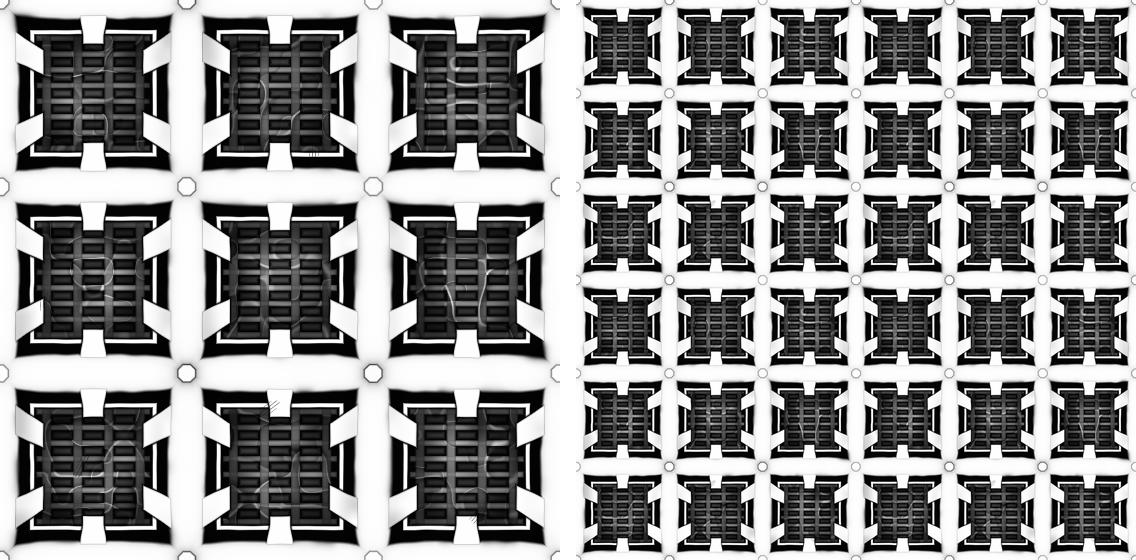
Left: one tile. Right: repeated 2 by 2.
A Shadertoy shader for this texture map:

```glsl
const float REPEATS = 3.0;                 // cells across and down
const float RECESS_HALF = 0.406;
const float CORNER_FLARE = 0.016;
const float FRAME_RADIUS = 0.3285;
const float FRAME_HALF_WIDTH = 0.0105;
const vec2  GRILLE_PITCH = vec2(0.1667, 0.0841);
const vec2  BAR_HALF_WIDTH = vec2(0.0245, 0.0155);
const float STUD_RADIUS = 0.047;
const float STUD_LINE = 0.0035;
const float WHITE = 0.995;
const float BLACK = 0.01;
const float UPRIGHT_TONE = 0.40;
const float RUNG_TONE = 0.56;
const float OPENING_TONE = 0.22;
const float CREASE_STRENGTH = 0.32;
const float WOBBLE = 0.010;

float hash(vec2 p) {
    vec3 q = fract(p.xyx * 0.1031);
    q += dot(q, q.yzx + 33.33);
    return fract((q.x + q.y) * q.z);
}

// Value noise with a whole number of lattice steps per cell, wrapping at the canvas edge
float noise(vec2 uv, float freq, float seed) {
    vec2 p = uv * freq, i = floor(p), f = fract(p);
    float period = REPEATS * freq;
    vec2 a = mod(i, period) + seed, b = mod(i + 1.0, period) + seed;
    f = f * f * (3.0 - 2.0 * f);
    return mix(mix(hash(a), hash(vec2(b.x, a.y)), f.x),
               mix(hash(vec2(a.x, b.y)), hash(b), f.x), f.y);
}

float cover(float d, float pixel) {
    return clamp(0.5 - d / pixel, 0.0, 1.0);
}

// Bright fold line with a shaded flank
float crease(vec2 uv, float freq, float seed) {
    float n = noise(uv, freq, seed) - 0.5;
    float ridge = smoothstep(0.045, 0.0, abs(n));
    float flank = smoothstep(0.0, 0.04, n) * smoothstep(0.22, 0.04, n);
    return ridge * noise(uv, 5.0, seed + 7.0) * 1.5 - 0.45 * flank;
}

float recessDistance(vec2 a) {
    vec2 t = a.yx / RECESS_HALF;
    vec2 reach = RECESS_HALF + CORNER_FLARE * t * t * t * t;
    return max(a.x - reach.x, a.y - reach.y);
}

float endTabDistance(vec2 a) {
    float halfWidth = 0.054 + 0.016 * smoothstep(0.30, 0.41, a.y);
    return max(a.x - halfWidth, abs(a.y - 0.342) - 0.076);
}

float sideTabDistance(vec2 a) {
    float t = (a.x - 0.268) / 0.15;
    float slanted = abs(a.y - mix(0.166, 0.25, t)) - mix(0.064, 0.08, t);
    return max(slanted * 0.87, abs(a.x - 0.343) - 0.075);
}

float grilleTone(vec2 c, vec2 uv, float pixel) {
    vec2 a = abs(c);
    vec2 bars = abs(fract(c / GRILLE_PITCH + vec2(0.0, 0.0)) - 0.5) * GRILLE_PITCH - BAR_HALF_WIDTH;
    float upright = max(bars.x, max(a.x - 0.28, a.y - 0.31));
    float rung = max(bars.y, max(a.x - 0.305, a.y - 0.312));
    float fade = mix(1.0, 0.42, smoothstep(0.12, 0.34, length(c)));
    float folds = crease(uv, 6.0, 11.0) + 0.7 * crease(uv, 9.0, 47.0);

    // Dark wells, lightest in the middle
    float depth = smoothstep(0.0, 0.024, min(upright, rung));
    float tone = OPENING_TONE * depth * fade * step(a.x, 0.28) * (0.5 + noise(uv, 4.0, 5.0));

    // Rounded uprights, then rungs across them
    float uprightTone = UPRIGHT_TONE - 0.16 * smoothstep(-0.012, 0.0, upright);
    float rungTone = RUNG_TONE - 0.22 * smoothstep(-0.012, 0.0, rung);
    rungTone = mix(rungTone, uprightTone, 0.65 * cover(upright, pixel));
    float onBar = cover(min(upright, rung), pixel);
    float barTone = mix(uprightTone, rungTone, cover(rung, pixel));
    barTone *= 0.75 + 0.55 * noise(uv, 7.0, 23.0);
    tone = mix(tone, barTone * fade, onBar);
    return max(tone + CREASE_STRENGTH * folds * fade * mix(0.18, 1.0, onBar), BLACK);
}

// A small hatch of parallel scratches at a random place in some cells
float scratches(vec2 c, vec2 id, float pixel) {
    vec2 place = vec2(hash(id + 3.1), hash(id + 8.7)) - 0.5;
    float angle = 0.5 + 1.2 * hash(id + 15.3);
    vec2 p = c - 0.7 * place;
    p = vec2(p.x * cos(angle) + p.y * sin(angle), p.y * cos(angle) - p.x * sin(angle));
    float row = floor(p.y / 0.016);
    float across = abs(fract(p.y / 0.016) - 0.5) * 0.016 - 0.0015;
    float along = abs(p.x) - 0.02 - 0.05 * hash(id + row + 40.0);
    return cover(max(max(across, along), abs(p.y) - 0.024), pixel) * step(0.4, hash(id + 29.0));
}

void mainImage(out vec4 fragColor, in vec2 fragCoord) {
    vec2 uv = fragCoord / iResolution.xy * REPEATS;
    float pixel = REPEATS / iResolution.y;
    vec2 id = mod(floor(uv), REPEATS), c = fract(uv) - 0.5;
    float wobble = (noise(uv, 14.0, 61.0) - 0.5) * WOBBLE;
    vec2 a = abs(c);

    // White plate with faint smudges and a soft dark recess
    float smudge = smoothstep(0.55, 0.95, noise(uv, 8.0, 83.0));
    float recess = recessDistance(a) + wobble;
    float tone = WHITE - exp(-max(recess, 0.0) / 0.014) * (0.12 + 0.4 * smudge);
    tone = mix(BLACK, tone, smoothstep(-0.016, 0.004, recess));

    // Grille inside a thin frame
    float square = max(a.x, a.y) + wobble * 0.4;
    tone = mix(tone, grilleTone(c, uv, pixel), cover(square - FRAME_RADIUS, pixel));
    tone = mix(tone, WHITE, cover(abs(square - FRAME_RADIUS) - FRAME_HALF_WIDTH, pixel * 1.3));

    // Tabs with contact shadow and uneven shading
    float sideTab = sideTabDistance(a);
    float tab = min(sideTab, endTabDistance(a)) + wobble * 0.4;
    float shadow = smoothstep(0.0, 0.014, tab);
    tone *= mix(shadow, 1.0, smoothstep(-0.02, 0.01, recess));
    float shade = 0.3 * noise(uv, 10.0, 97.0) * hash(id + step(0.0, c) + 51.0);
    float tabTone = WHITE - shade * step(sideTab, 0.0) * smoothstep(0.28, 0.40, a.x);
    tabTone -= 0.22 * smoothstep(-0.008, 0.0, tab);
    tone = mix(tone, tabTone, cover(tab, pixel));

    // Octagonal studs where cells meet
    vec2 s = abs(fract(uv + 0.5) - 0.5);
    vec2 studId = mod(floor(uv + 0.5), REPEATS);
    float stud = max(max(s.x, s.y), (s.x + s.y) * 0.7071) - STUD_RADIUS + wobble * 0.5;
    float wear = hash(studId + 71.0) * mix(0.35, 1.0, step(0.5, studId.x));
    tone -= 0.5 * wear * exp(-max(stud, 0.0) / 0.022) * step(0.0, stud);
    tone = mix(tone, 0.12, (0.45 + 0.5 * wear) * cover(abs(stud) - STUD_LINE, pixel * 1.3));

    tone = mix(tone, 0.08, 0.65 * scratches(c, id, pixel));
    fragColor = vec4(vec3(clamp(tone, 0.0, 1.0)), 1.0);
}
```
